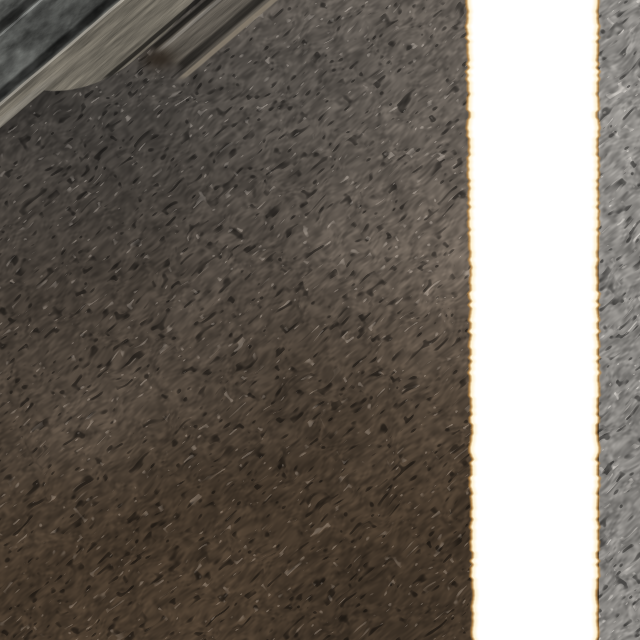
This texture is drawn by a WebGL 1 fragment shader. Its source:

```glsl
precision highp float;
// Grainy asphalt with a bright painted stripe and streaked metal in the upper left corner.
uniform vec2 u_resolution;

#define STRIPE_LEFT 0.737
#define STRIPE_RIGHT 0.936
#define STREAK_SLOPE 0.85
#define GRAIN_FREQ vec2(72.0, 150.0)
#define GRAIN_GAIN 0.30
#define BROWN vec3(0.255, 0.205, 0.155)
#define ASPHALT vec3(0.335, 0.303, 0.272)
#define PALE_ASPHALT vec3(0.535, 0.525, 0.51)
#define AMBER vec3(0.76, 0.55, 0.28)
#define METAL vec3(0.43, 0.41, 0.37)

float hash(vec2 p) {
  vec3 h = fract(vec3(p.xyx) * 0.1031);
  h += dot(h, h.yzx + 33.33);
  return fract((h.x + h.y) * h.z);
}

float noise(vec2 p) {
  vec2 i = floor(p), f = fract(p);
  f = f * f * (3.0 - 2.0 * f);
  return mix(mix(hash(i), hash(i + vec2(1.0, 0.0)), f.x),
             mix(hash(i + vec2(0.0, 1.0)), hash(i + 1.0), f.x), f.y);
}

float fbm(vec2 p) {
  float sum = 0.0, amp = 0.5;
  for (int i = 0; i < 4; i++) {
    sum += amp * noise(p);
    p = p * 2.03 + 17.7;
    amp *= 0.5;
  }
  return sum / 0.9375;
}

float below(float edge, float v, float soft) {
  return 1.0 - smoothstep(edge - soft, edge + soft, v);
}

float line(float center, float halfWidth, float v) {
  return 1.0 - smoothstep(halfWidth * 0.4, halfWidth, abs(v - center));
}

vec3 ground(vec2 p, vec2 along) {
  // Broad stains and illumination
  float patches = fbm(along * vec2(3.0, 6.0) + 40.0) - 0.5;
  float warmth = smoothstep(0.62, 0.08, p.y + 0.22 * patches - 0.12 * p.x);
  vec3 c = mix(ASPHALT, BROWN, warmth * 0.9);
  c *= 1.0 + 0.38 * patches;
  c *= 1.0 + 0.16 * smoothstep(0.35, 0.75, p.x) * smoothstep(0.0, 0.6, p.y);
  c *= 1.0 - 0.2 * exp(-14.0 * dot(p - vec2(0.1, 0.8), p - vec2(0.1, 0.8)));
  c += vec3(0.0, 0.012, 0.022) * smoothstep(0.5, 0.9, p.y);
  c = mix(c, PALE_ASPHALT * (1.0 + 0.2 * patches), step(STRIPE_RIGHT, p.x));
  // Directional grit, dark pits and pale chips
  vec2 warp = vec2(noise(p * 35.0), noise(p * 35.0 + 71.0)) * 1.2;
  vec2 g = along * GRAIN_FREQ + warp;
  float coarse = noise(g) - 0.5;
  float fine = noise(g * 1.9 + 31.0) - 0.5;
  c *= 1.0 + GRAIN_GAIN * (coarse + 0.9 * fine);
  c *= 1.0 - 0.42 * smoothstep(0.72, 0.95, noise(g * 1.1 + 90.0));
  c += 0.17 * smoothstep(0.83, 0.99, noise(g * 1.25 + 150.0)) * vec3(1.0, 0.97, 0.94);
  return c;
}

vec3 addMetal(vec3 c, vec2 p, float px) {
  float down = 1.0 - p.y;
  float s = down + STREAK_SLOPE * p.x;
  float run = p.x - STREAK_SLOPE * down;
  float soft = max(px, 0.0015);
  float streak = fbm(vec2(run * 14.0, s * 170.0));
  // Main panel with a rounded lower lip
  float lip = 0.142 - 3.0 * (p.x - 0.085) * (p.x - 0.085);
  float body = max(below(0.2, s, soft), below(0.272, s, soft) * below(lip, down, soft));
  float rail = below(0.362, s, soft) * smoothstep(0.27, 0.276, s);
  rail *= below(0.085 + 0.45 * (s - 0.3), down, 0.005);
  // Soft contact shadow under the panel
  c *= 1.0 - 0.25 * below(0.23, s, 0.04) * (1.0 - body);
  vec3 panel = METAL * (0.67 + 0.66 * streak);
  float upper = below(0.16, s, 0.003);
  float waves = fbm(vec2(run * 25.0, s * 55.0) + 12.0);
  panel = mix(panel, vec3(0.31, 0.315, 0.305) * (0.4 + 1.2 * waves), upper);
  panel *= 1.0 - 0.5 * line(0.148, 0.012, s);
  panel += 0.19 * line(0.163, 0.004, s) + 0.13 * line(0.055, 0.003, s);
  panel *= 1.0 - 0.45 * line(0.042, 0.012, s);
  panel += 0.1 * line(0.192, 0.01, s) * smoothstep(0.1, 0.15, down);
  c = mix(c, panel, body);
  // Grooved rails beside the panel
  vec3 railColor = vec3(0.36, 0.34, 0.31) * (0.7 + 0.6 * streak);
  railColor *= 1.0 - 0.6 * line(0.278, 0.009, s);
  railColor += 0.13 * line(0.291, 0.005, s);
  railColor *= 1.0 - 0.5 * line(0.344, 0.012, s);
  c = mix(c, railColor, rail);
  float reach = below(0.122, down, 0.006);
  c = mix(c, vec3(0.53, 0.49, 0.43), 0.85 * line(0.364, 0.007, s) * reach);
  c *= 1.0 - 0.55 * line(0.263, 0.006, s) * reach;
  vec2 hollow = (p - vec2(0.248, 0.908)) / vec2(0.025, 0.016);
  return mix(c, vec3(0.16, 0.13, 0.1), 0.8 * exp(-dot(hollow, hollow)));
}

void main() {
  vec2 p = gl_FragCoord.xy / u_resolution;
  float px = 1.0 / min(u_resolution.x, u_resolution.y);
  vec2 along = vec2(p.x * 0.76 + p.y * 0.65, p.y * 0.76 - p.x * 0.65) + 2.0;
  vec3 c = addMetal(ground(p, along), p, px);
  // Overexposed stripe with a ragged amber fringe
  float ragged = (noise(vec2(p.y * 170.0, 3.0)) - 0.5) * 0.004
               + (noise(vec2(p.y * 50.0, 9.0)) - 0.5) * 0.003;
  float leftEdge = STRIPE_LEFT - 0.008 * p.y + ragged;
  float rightEdge = STRIPE_RIGHT - 0.002 * abs(p.y - 0.5) - ragged;
  float inside = min(p.x - leftEdge, rightEdge - p.x);
  float soft = max(px, 0.002);
  c = mix(c, AMBER, 0.85 * smoothstep(-soft * 1.5, soft, inside));
  c = mix(c, vec3(1.0, 0.95, 0.82), smoothstep(0.0, 0.005, inside));
  c = mix(c, vec3(1.0), smoothstep(0.003, 0.012, inside));
  gl_FragColor = vec4(clamp(c, 0.0, 1.0), 1.0);
}
```
